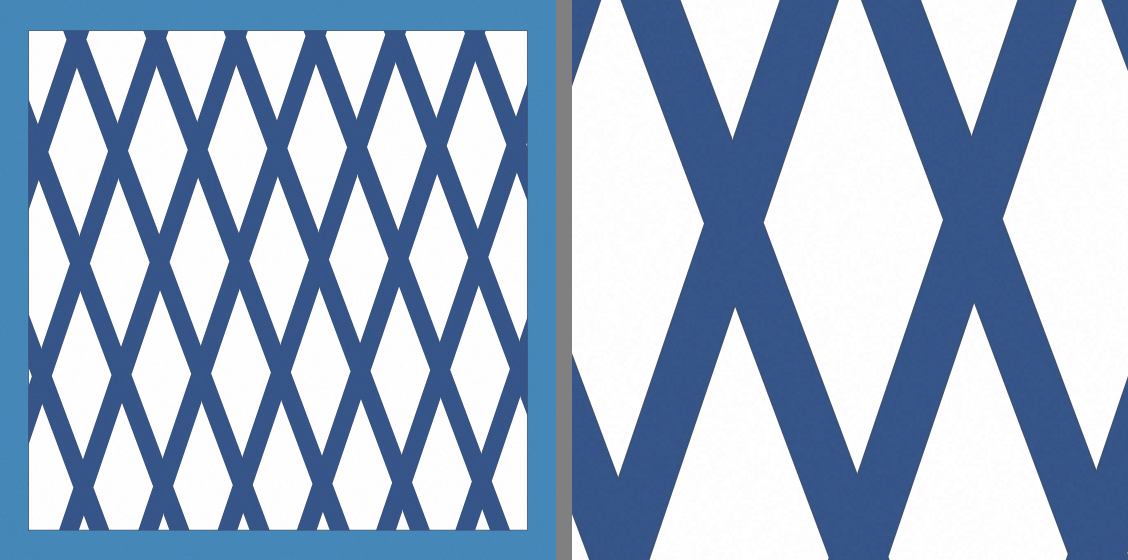
Left, the full canvas; right, a detail of the centre.
Write a Shadertoy shader that draws this pattern.

```glsl
// Lengths are fractions of the canvas height.
const vec2  PANEL_CENTER = vec2(0.0, -0.0007);
const vec2  PANEL_HALF   = vec2(0.4453, 0.4460);
const vec2  CELL         = vec2(0.1423, 0.4000);   // lattice period across and up
const vec2  CROSSING     = vec2(0.0051, -0.1650);  // one crossing, from the canvas center
const float TILT         = 0.0155;                 // lattice rotation in radians
const float BAND_SHARE   = 0.25;                   // band width over band spacing
const float RIM_WIDTH    = 0.0010;
const float FRAME_LINE   = 0.0014;
const float GRAIN_CELLS  = 512.0;
const float GRAIN_AMOUNT = 0.012;

const vec3 FRAME_BLUE = vec3(0.27, 0.53, 0.72);
const vec3 BAND_BLUE  = vec3(0.21, 0.33, 0.53);
const vec3 RIM_BLUE   = vec3(0.24, 0.32, 0.45);
const vec3 PAPER      = vec3(0.995);

float hash(vec2 p) {
    vec3 q = fract(p.xyx * vec3(0.1031, 0.1030, 0.0973));
    q += dot(q, q.yzx + 33.33);
    return fract((q.x + q.y) * q.z);
}

float boxDistance(vec2 p, vec2 halfSize) {
    vec2 d = abs(p) - halfSize;
    return length(max(d, 0.0)) + min(max(d.x, d.y), 0.0);
}

// Signed distance to the two crossing families of bands, negative inside.
float latticeDistance(vec2 p) {
    float c = cos(TILT), s = sin(TILT);
    vec2 q = vec2(c * p.x + s * p.y, c * p.y - s * p.x) / CELL;
    vec2 diagonals = vec2(q.x + q.y, q.x - q.y);
    vec2 offset = abs(diagonals - round(diagonals));
    return (min(offset.x, offset.y) - 0.5 * BAND_SHARE) / length(1.0 / CELL);
}

// Antialiased coverage of the region where d is negative.
float coverage(float d, float pixel) {
    return clamp(0.5 - d / pixel, 0.0, 1.0);
}

void mainImage(out vec4 fragColor, in vec2 fragCoord) {
    float pixel = 1.0 / iResolution.y;
    vec2 p = (fragCoord - 0.5 * iResolution.xy) * pixel;

    // Crossed bands with a thin darker rim
    float band = latticeDistance(p - CROSSING);
    vec3 panelColor = mix(PAPER, RIM_BLUE, coverage(band, pixel));
    panelColor = mix(panelColor, BAND_BLUE, coverage(band + RIM_WIDTH, pixel));

    // Frame and the fine line around the panel
    float panel = boxDistance(p - PANEL_CENTER, PANEL_HALF);
    vec3 color = mix(FRAME_BLUE, panelColor, coverage(panel, pixel));
    float line = abs(panel) - 0.5 * FRAME_LINE;
    color = mix(color, RIM_BLUE, coverage(line, pixel));

    // Faint print grain
    float grain = hash(floor((p + 1.0) * GRAIN_CELLS)) - 0.5;
    color += GRAIN_AMOUNT * grain;

    fragColor = vec4(clamp(color, 0.0, 1.0), 1.0);
}
```
